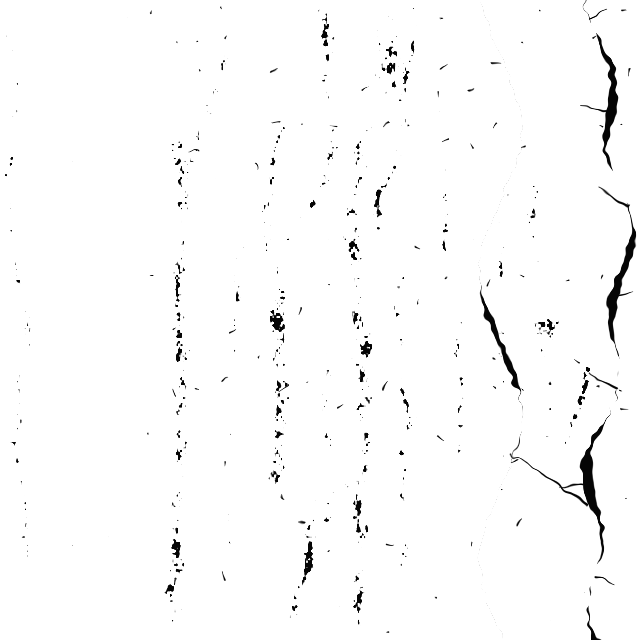
This texture is drawn by a WebGL 1 fragment shader. Its source:

```glsl
precision highp float;
uniform vec2 u_resolution;

float hash(vec2 p) {
  return fract(sin(dot(p, vec2(127.1, 311.7))) * 43758.5453);
}

float noise(vec2 p) {
  vec2 i = floor(p), f = fract(p);
  f = f * f * (3.0 - 2.0 * f);
  return mix(mix(hash(i), hash(i + vec2(1.0, 0.0)), f.x),
             mix(hash(i + vec2(0.0, 1.0)), hash(i + 1.0), f.x), f.y);
}

// Coverage of a shape from its signed distance
float fill(float d) {
  float aa = 0.7 / u_resolution.y;
  return 1.0 - smoothstep(-aa, aa, d);
}

// Distance to a stroke that tapers towards b
float stroke(vec2 p, vec2 a, vec2 b, float radius) {
  vec2 ab = b - a;
  float t = clamp(dot(p - a, ab) / dot(ab, ab), 0.0, 1.0);
  return length(p - a - ab * t) - radius * (1.0 - 0.7 * t);
}

// Density of a wandering, patchy band of specks from a up to b
float strand(vec2 p, vec2 a, vec2 b, float width, float seed) {
  float t = (p.y - a.y) / (b.y - a.y);
  float x = mix(a.x, b.x, t)
    + 0.034 * (noise(vec2(p.y * 6.0, seed)) - 0.5)
    + 0.016 * (noise(vec2(p.y * 26.0, seed + 9.0)) - 0.5);
  float d = (p.x - x) / width;
  float ends = smoothstep(0.0, 0.06, t) * (1.0 - smoothstep(0.94, 1.0, t));
  float clumping = 0.35 + 0.75 * noise(vec2(p.y * 16.0, seed + 4.0));
  return exp(-d * d) * ends * clumping;
}

float clump(vec2 p, vec2 center, vec2 size) {
  vec2 d = (p - center) / size;
  return exp(-dot(d, d));
}

// Where the specks gather
float speckDensity(vec2 p) {
  float density = 0.0;
  for (int i = 0; i < 9; i++) {
    float n = float(i);
    bool strong = mod(n, 2.0) < 0.5 && n < 5.0;
    float low = strong ? 0.22 * mod(n * 0.5, 2.0) : 0.4 * hash(vec2(n, 3.0));
    float high = strong ? 0.82 : low + 0.3 + 0.35 * hash(vec2(n, 7.0));
    float x = 0.287 + 0.07 * n;
    float s = strand(p, vec2(x, low), vec2(x, high), strong ? 0.011 : 0.006, n * 17.0);
    density = max(density, s * (strong ? 0.97 : 0.64));
  }

  // Faint left seam and slanting side branches
  density = max(density, 0.66 * strand(p, vec2(0.03, 0.03), vec2(0.02, 1.0), 0.004, 201.0));
  density = max(density, 1.1 * strand(p, vec2(0.435, 0.0), vec2(0.56, 0.29), 0.009, 211.0));
  density = max(density, 0.75 * strand(p, vec2(0.42, 0.6), vec2(0.52, 0.72), 0.008, 221.0));
  density = max(density, 0.9 * strand(p, vec2(0.52, 0.69), vec2(0.51, 1.0), 0.007, 231.0));
  density = max(density, 0.8 * strand(p, vec2(0.59, 0.63), vec2(0.64, 1.0), 0.007, 241.0));
  density = max(density, 0.7 * strand(p, vec2(0.29, 0.72), vec2(0.36, 0.93), 0.007, 251.0));
  density = max(density, 0.9 * strand(p, vec2(0.88, 0.3), vec2(0.92, 0.43), 0.006, 261.0));

  // Dense knots
  density = max(density, 0.9 * clump(p, vec2(0.61, 0.9), vec2(0.02, 0.05)));
  density = max(density, 1.2 * clump(p, vec2(0.57, 0.46), vec2(0.012, 0.022)));
  return max(density, 0.95 * clump(p, vec2(0.856, 0.49), vec2(0.022, 0.025)));
}

// Solid cracks on the right, with thin side splits
float cracks(vec2 p) {
  float y = p.y;
  float mainX = 0.95 + 0.025 * sin(7.0 * y - 2.7) + 0.015 * sin(26.0 * y - 2.5);
  float rough = noise(vec2(y * 65.0, 5.0)) - 0.5;
  float mainWidth = 0.0032 + 0.0045 * sin(21.0 * y - 3.67) + 0.004 * rough;
  float ink = fill(abs(p.x - mainX) - mainWidth);

  float sideX = 0.782 + 0.033 * sin(14.0 * y - 3.33);
  float span = smoothstep(0.27, 0.34, y) * (1.0 - smoothstep(0.5, 0.57, y));
  float sideWidth = 0.0065 * span * noise(vec2(y * 24.0, 8.0)) - 0.0006;
  ink = max(ink, fill(abs(p.x - sideX) - sideWidth));
  ink = max(ink, fill(stroke(p, vec2(0.92, 0.21), vec2(0.8, 0.29), 0.002)));

  for (int i = 0; i < 7; i++) {
    float n = float(i);
    float h = 0.1 + 0.145 * n;
    float x = 0.95 + 0.025 * sin(7.0 * h - 2.7) + 0.015 * sin(26.0 * h - 2.5);
    vec2 reach = vec2(mod(n, 3.0) < 0.5 ? 0.03 : -0.045, 0.05 * (hash(vec2(n, 2.0)) - 0.4));
    ink = max(ink, fill(stroke(p, vec2(x, h), vec2(x, h) + reach, 0.0018)));
  }
  return ink;
}

// Sparse stray marks, at most one per cell
float flecks(vec2 p) {
  vec2 cell = floor(p * 24.0);
  vec2 local = fract(p * 24.0) - 0.25 - 0.5 * vec2(hash(cell), hash(cell + 31.0));
  float angle = 6.2832 * hash(cell + 57.0);
  vec2 tip = vec2(cos(angle), sin(angle)) * 0.16 * hash(cell + 73.0);
  float present = step(0.83, hash(cell + 91.0)) * step(0.2, p.x);
  return present * fill(stroke(local, -tip, tip, 0.03) / 24.0);
}

void main() {
  vec2 p = gl_FragCoord.xy / u_resolution;
  vec2 ragged = p + 0.007 * (vec2(noise(p * 85.0), noise(p * 85.0 + 40.0)) - 0.5);

  float grain = 0.55 * noise(p * vec2(300.0, 230.0)) + 0.45 * noise(p * vec2(115.0, 75.0));
  float threshold = mix(1.0, 0.45, speckDensity(ragged));
  float specks = smoothstep(-0.05, 0.05, grain - threshold);

  float ink = max(specks, max(cracks(ragged), flecks(ragged)));
  gl_FragColor = vec4(vec3(1.0 - 0.98 * ink), 1.0);
}
```
